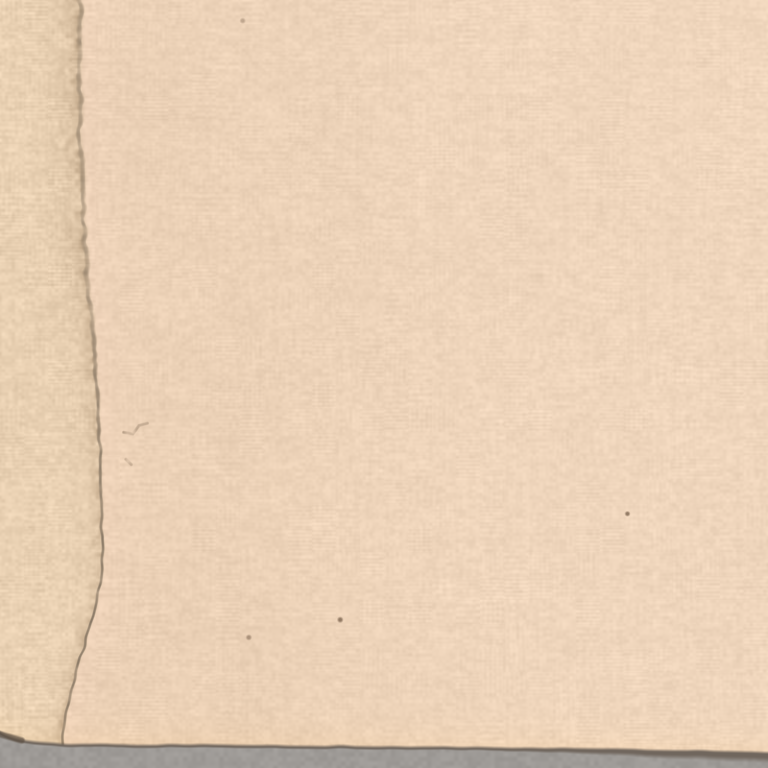
A WebGL 1 fragment shader for this texture:

```glsl
precision highp float;
// Cream woven cloth with a folded seam down the left side and a hem above a grey ground.
// Value noise bends the seam and hem lines; small cells of crossed ripples make the
// threads, while distance functions place the frayed thread and small specks.

uniform vec2 u_resolution;

float hash(vec2 p) {
  return fract(sin(dot(p, vec2(127.1, 311.7))) * 43758.5453);
}

float noise(vec2 p) {
  vec2 i = floor(p);
  vec2 f = fract(p);
  f = f * f * (3.0 - 2.0 * f);
  return mix(mix(hash(i), hash(i + vec2(1.0, 0.0)), f.x),
             mix(hash(i + vec2(0.0, 1.0)), hash(i + 1.0), f.x), f.y);
}

float segment(vec2 p, vec2 a, vec2 b) {
  vec2 d = b - a;
  return length(p - a - d * clamp(dot(p - a, d) / dot(d, d), 0.0, 1.0));
}

float seamX(float y) {
  float x = 0.106 + 0.027 * (1.0 - smoothstep(0.33, 0.85, y));
  x -= 0.052 * (1.0 - smoothstep(0.02, 0.28, y));
  return x + 0.006 * (noise(vec2(y * 70.0, 3.0)) - 0.5) * (0.4 + 0.6 * y);
}

float hemY(float x) {
  return 0.031 - 0.010 * x * x + 0.016 * exp(-x * 35.0)
       + 0.0015 * (noise(vec2(x * 45.0, 8.0)) - 0.5);
}

// Threads: each small cell holds its own mix of horizontal and vertical ripples.
float weave(vec2 p) {
  vec2 cell = floor(p * 32.0);
  float rowWave = 128.0 + 64.0 * floor(hash(cell + 7.0) * 2.0);
  float columnWave = 96.0 + 64.0 * floor(hash(cell + 19.0) * 2.0);
  float rows = cos(6.2832 * (p.y * rowWave + hash(cell + 3.0)));
  float columns = cos(6.2832 * (p.x * columnWave + hash(cell + 11.0)));
  float rowDepth = hash(cell + 31.0);
  float columnDepth = hash(cell + 47.0);
  float ripple = 0.012 * rowDepth * rowDepth * rows
               + 0.007 * columnDepth * columnDepth * columns;
  float weft = noise(p * vec2(75.0, 170.0)) - 0.5;
  float warp = noise(p * vec2(180.0, 85.0) + 40.0) - 0.5;
  float grain = noise(p * 230.0 + 90.0) - 0.5;
  return ripple + 0.026 * weft + 0.016 * warp + 0.036 * grain;
}

float speck(vec2 p, vec2 center, float radius) {
  return 1.0 - smoothstep(radius * 0.3, radius * 1.4, length(p - center));
}

void main() {
  vec2 p = gl_FragCoord.xy / u_resolution;
  float px = 1.0 / min(u_resolution.x, u_resolution.y);
  float side = p.x - seamX(p.y);
  float height = p.y - hemY(p.x);
  float leftPanel = 1.0 - smoothstep(-0.004, 0.004, side);
  float upper = smoothstep(0.25, 0.7, p.y);

  // Broad tone: darker beside the seam, lighter toward the upper right.
  vec3 cloth = mix(vec3(0.918, 0.814, 0.708), vec3(0.938, 0.838, 0.738),
                   smoothstep(0.1, 0.9, p.x + 0.2 * p.y));
  cloth = mix(cloth, vec3(0.916, 0.820, 0.702), leftPanel);
  cloth += 0.010 * (noise(p * vec2(9.0, 6.0)) - 0.5);
  cloth += 0.008 * (noise(p * 28.0 + 5.0) - 0.5);
  cloth += weave(p) * (1.0 + 0.4 * leftPanel);

  // Seam: mottled shade on the left, pale fold on the right, narrow crease.
  float rough = noise(p * vec2(150.0, 130.0));
  float shade = leftPanel * exp(min(side, 0.0) / mix(0.009, 0.020, upper));
  cloth -= shade * vec3(0.14, 0.145, 0.145) * (0.25 + 1.1 * rough);
  float fold = smoothstep(0.0, 0.006, side) * exp(-max(side, 0.0) / 0.022);
  cloth += fold * vec3(0.020, 0.012, 0.018);
  float width = mix(0.0016, 0.0050, upper * rough);
  float crease = 1.0 - smoothstep(width * 0.2, width + px, abs(side + 0.002 * upper));
  float creaseDepth = mix(0.55, 0.20, upper) + 0.35 * noise(vec2(p.y * 110.0, 21.0));
  cloth = mix(cloth, vec3(0.50, 0.44, 0.37), crease * creaseDepth);

  // Frayed thread beside the seam.
  float thread = min(segment(p, vec2(0.161, 0.437), vec2(0.173, 0.435)),
                     segment(p, vec2(0.173, 0.435), vec2(0.181, 0.446)));
  thread = min(thread, segment(p, vec2(0.181, 0.446), vec2(0.192, 0.449)));
  thread = min(thread, segment(p, vec2(0.164, 0.402), vec2(0.171, 0.395)));
  float fray = 1.0 - smoothstep(0.0004, 0.0018 + px, thread);
  cloth = mix(cloth, vec3(0.62, 0.53, 0.44), fray * 0.5 * (0.4 + rough));

  // Small specks.
  float specks = max(speck(p, vec2(0.817, 0.331), 0.0032),
                     speck(p, vec2(0.443, 0.193), 0.0036));
  specks = max(specks, 0.7 * speck(p, vec2(0.324, 0.170), 0.0035));
  specks = max(specks, 0.5 * speck(p, vec2(0.316, 0.973), 0.0035));
  cloth = mix(cloth, vec3(0.45, 0.36, 0.28), specks * 0.75);

  // Warm lit hem, then the grey ground with a shadow that widens to the right.
  cloth += vec3(0.010, 0.0, -0.020) * exp(-max(height, 0.0) / 0.02);
  vec3 ground = vec3(0.620, 0.605, 0.590) + 0.05 * (noise(p * 170.0) - 0.5);
  float shadowWidth = 0.004 + 0.007 * smoothstep(0.6, 1.0, p.x);
  float shadow = 1.0 - smoothstep(shadowWidth * 0.5, shadowWidth * 1.4, -height);
  ground = mix(ground, vec3(0.44, 0.40, 0.365), shadow);
  vec3 color = mix(ground, cloth, smoothstep(-0.0015 - px, 0.0015 + px, height));

  // Dark gap in the lower left corner.
  float gap = segment(p, vec2(0.0, 0.044), vec2(0.028, 0.036));
  color = mix(color, vec3(0.36, 0.31, 0.26), 0.7 * (1.0 - smoothstep(0.002, 0.006, gap)));

  gl_FragColor = vec4(clamp(color, 0.0, 1.0), 1.0);
}
```
